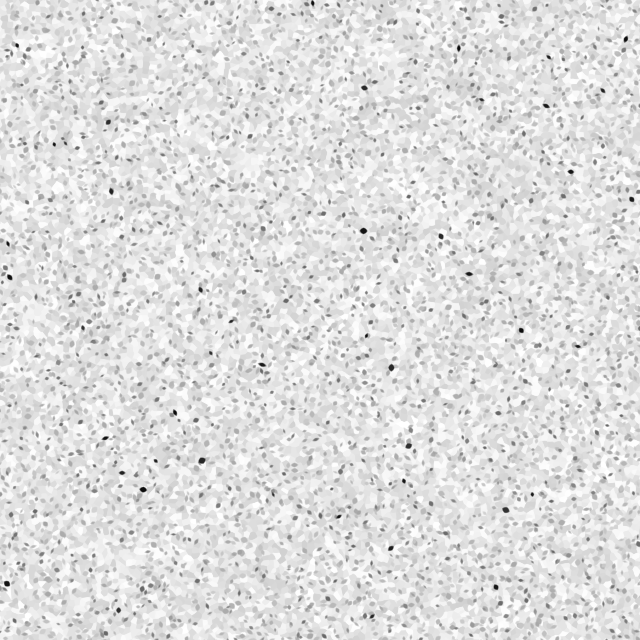
This texture is drawn by a WebGL 1 fragment shader. Its source:

```glsl
precision highp float;
// Pale speckled stone: a mosaic of light chips strewn with grey and black grains.

uniform vec2 u_resolution;

// Three random values in 0..1 for a cell.
vec3 hash3(vec2 cell, float seed) {
  vec3 q = fract(vec3(cell.xyx + seed) * vec3(0.1031, 0.1030, 0.0973));
  q += dot(q, q.yxz + 33.33);
  return fract((q.xxy + q.yzz) * q.zyx);
}

vec2 rotate(vec2 v, float angle) {
  float c = cos(angle), s = sin(angle);
  return vec2(c * v.x - s * v.y, s * v.x + c * v.y);
}

// Soft-edged cellular mosaic; each chip has its own light tone.
float chips(vec2 p, float count) {
  vec2 g = p * count, cell = floor(g);
  float toneSum = 0.0, weightSum = 0.0;
  for (int y = -1; y <= 1; y++) {
    for (int x = -1; x <= 1; x++) {
      vec2 id = cell + vec2(float(x), float(y));
      vec3 place = hash3(id, 11.0);
      vec3 look = hash3(id, 47.0);
      vec2 d = rotate(g - id - place.xy, look.x * 3.1416);
      float weight = exp(-18.0 * length(d * vec2(0.8, 1.2)));
      toneSum += weight * mix(0.825, 0.995, look.y);
      weightSum += weight;
    }
  }
  return toneSum / max(weightSum, 1e-12);
}

// Lays scattered, turned grains over a tone; size is the long half axis.
float grains(float tone, vec2 p, float count, float share, float size,
             float darkest, float lightest, float seed) {
  vec2 cell = floor(p * count);
  float soft = max(0.0014, 0.7 / min(u_resolution.x, u_resolution.y));
  for (int y = -1; y <= 1; y++) {
    for (int x = -1; x <= 1; x++) {
      vec2 id = cell + vec2(float(x), float(y));
      vec3 place = hash3(id, seed);
      vec3 look = hash3(id, seed + 31.0);
      vec2 radii = size * mix(0.6, 1.15, look.x) * vec2(1.0, mix(0.45, 0.85, look.y));
      vec2 d = rotate(p - (id + place.xy) / count, look.z * 3.1416);
      vec2 q = abs(d) / radii;
      // Between an ellipse and a lozenge, for chipped corners.
      float edge = (mix(length(q), q.x + q.y, 0.3) - 1.0) * radii.y;
      float cover = step(place.z, share) * (1.0 - smoothstep(-soft, soft, edge));
      tone = mix(tone, mix(darkest, lightest, fract(look.x * 7.0 + look.y * 5.0)), cover);
    }
  }
  return tone;
}

void main() {
  vec2 p = gl_FragCoord.xy / min(u_resolution.x, u_resolution.y);

  float tone = chips(p, 112.0);
  // Faint cloudiness from layered sines.
  tone += 0.006 * (sin(p.x * 23.0 + 2.0 * sin(p.y * 17.0)) + sin(p.y * 31.0 - p.x * 14.0));

  tone = grains(tone, p, 85.0, 0.50, 0.0050, 0.66, 0.83, 5.0);   // grey
  tone = grains(tone, p, 62.0, 0.30, 0.0042, 0.40, 0.66, 83.0);  // dark
  tone = grains(tone, p, 21.0, 0.10, 0.0052, 0.03, 0.20, 151.0); // black

  gl_FragColor = vec4(vec3(clamp(tone, 0.0, 1.0)), 1.0);
}
```
